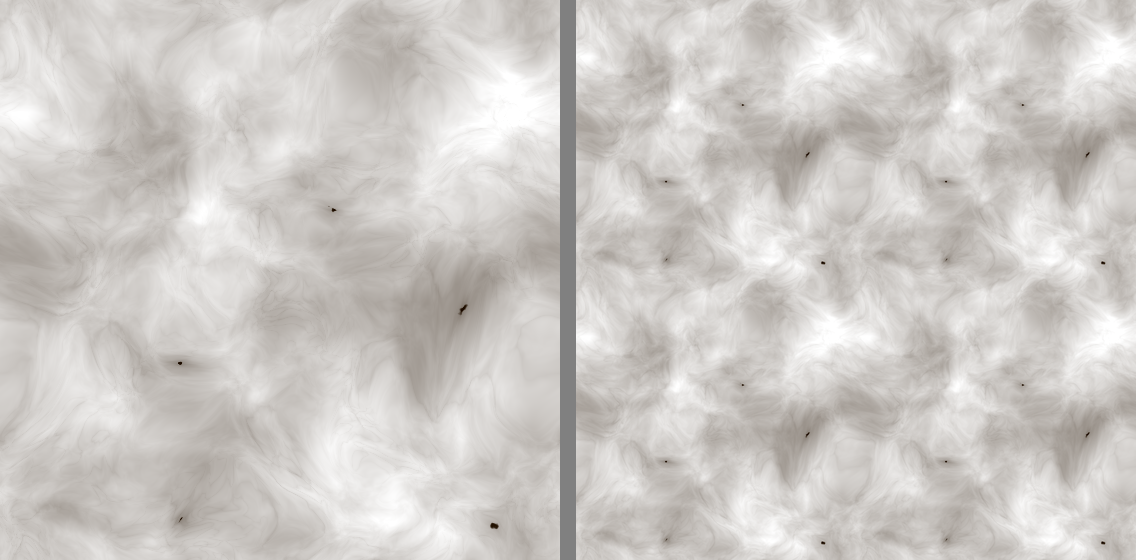
Left, the tile; right, the same tile 2 across and 2 down.
This texture is drawn by a Shadertoy shader. Its source:

```glsl
// Pale smoky marble: puffy grey clouds with faint creases and a few dark mineral specks.
// Each noise octave gently bends the position for the next one, which frays the clouds.
// Every lattice wraps at a whole number of cells, so the square tiles.

float hash(vec2 p) {
    return fract(sin(dot(p, vec2(127.1, 311.7))) * 43758.5453);
}

vec2 wrapCell(vec2 cell, float period) {
    return floor(mod(cell + 0.5, period));
}

// Gradient noise that repeats after "period" cells
float noise(vec2 p, float period, float seed) {
    vec2 cell = floor(p), f = p - cell;
    vec2 u = f * f * f * (f * (f * 6.0 - 15.0) + 10.0);
    float sum = 0.0;
    for (int k = 0; k < 4; k++) {
        vec2 corner = vec2(k & 1, k >> 1);
        float angle = 6.28318 * hash(wrapCell(cell + corner, period) + seed * vec2(17.3, 9.7));
        vec2 weight = mix(1.0 - u, u, corner);
        sum += weight.x * weight.y * dot(vec2(cos(angle), sin(angle)), f - corner);
    }
    return sum;
}

// Cloud density; bends p along the way
float cloudAndWarp(inout vec2 p) {
    float sum = 0.0, amplitude = 1.0, freq = 3.0;
    for (int i = 0; i < 7; i++) {
        float a = noise(p * freq, freq, 1.0 + float(i));
        float b = noise(p * freq, freq, 11.0 + float(i));
        float c = noise(p * freq, freq, 51.0 + float(i));
        sum += amplitude * a;
        p += 0.42 * vec2(b, c) / freq;
        amplitude *= 0.57;
        freq *= 2.0;
    }
    return sum;
}

// Thin creases along the zero lines of the noise, shown only in patches
float creases(vec2 p) {
    float sum = 0.0, amplitude = 1.0, freq = 6.0;
    for (int i = 0; i < 4; i++) {
        float seed = 23.0 + float(i);
        float line = exp(-20.0 * abs(noise(p * freq, freq, seed)));
        float patches = smoothstep(-0.05, 0.4, noise(p * 7.0, 7.0, seed + 8.0));
        sum += amplitude * line * patches;
        amplitude *= 0.8;
        freq *= 2.0;
    }
    return sum;
}

// x: smoky halo, y: dark core of the scattered specks
vec2 specks(vec2 p, float grain) {
    vec2 result = vec2(0.0);
    vec2 home = floor(p * 4.0);
    for (int y = -1; y <= 1; y++)
    for (int x = -1; x <= 1; x++) {
        vec2 cell = home + vec2(x, y);
        vec2 id = wrapCell(cell, 4.0);
        float present = step(hash(id + 41.3), 0.65);
        vec2 centre = cell + 0.2 + 0.6 * vec2(hash(id + 52.1), hash(id + 63.7));
        vec2 d = p - centre / 4.0;
        float angle = 6.28318 * hash(id + 74.9);
        d = mat2(cos(angle), sin(angle), -sin(angle), cos(angle)) * d;
        float halo = exp(-24.0 * length(d)) + 0.8 * exp(-90.0 * length(d));
        float size = 0.004 + 0.006 * hash(id + 85.3);
        float reach = length(d * vec2(0.8, 1.7)) + 0.008 * grain;
        float core = 1.0 - smoothstep(0.2 * size, size, reach);
        result.x += present * halo;
        result.y = max(result.y, present * core);
    }
    return result;
}

void mainImage(out vec4 fragColor, in vec2 fragCoord) {
    vec2 uv = fragCoord / iResolution.xy;
    vec2 warped = uv;
    float cloud = cloudAndWarp(warped);
    float grain = noise(uv * 120.0, 120.0, 37.0);
    vec2 speck = specks(mix(uv, warped, 0.5), grain);

    // Brightness from the layers
    float light = 0.828 + 0.3 * cloud;
    light -= 0.06 * creases(warped);
    light -= 0.14 * speck.x;
    light = mix(light, 0.06, 0.9 * speck.y);

    // Darker stone leans warm
    vec3 stone = light - (1.0 - light) * vec3(0.0, 0.075, 0.15);
    fragColor = vec4(clamp(stone, 0.0, 1.0), 1.0);
}
```
